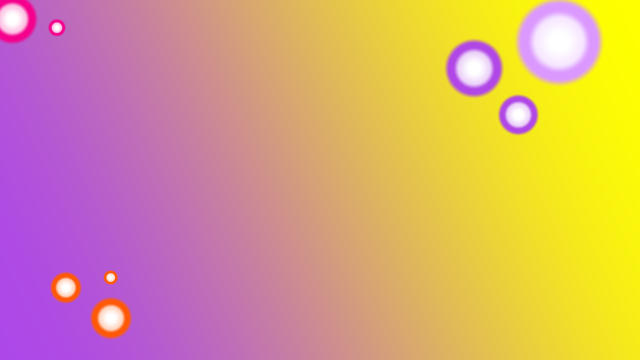
Give the GLSL for this background, as a WebGL 2 fragment shader.

```glsl
#version 300 es
precision highp float;
// Soft ringed bubbles over a slanted violet-to-yellow gradient.
// The gradient is eased along a tilted axis that spans the canvas corners;
// each bubble is a radial profile: white core, tinted rim, feathered edge.

uniform vec2 u_resolution;
out vec4 outColor;

const vec3 VIOLET = vec3(0.68, 0.28, 0.91);
const vec3 YELLOW = vec3(1.0, 1.0, 0.0);
const float TILT = radians(25.0);

// Rim colours: pink, lilac, purple, orange
const vec3 RIMS[4] = vec3[4](
  vec3(0.96, 0.0, 0.55), vec3(0.86, 0.60, 1.0),
  vec3(0.69, 0.28, 0.90), vec3(1.0, 0.35, 0.03));

// Bubbles: centre as a fraction of the canvas, radius in heights, rim index
const int BUBBLE_COUNT = 8;
const vec4 BUBBLES[BUBBLE_COUNT] = vec4[BUBBLE_COUNT](
  vec4(0.0195, 0.947, 0.069, 0), vec4(0.0890, 0.923, 0.0235, 0),
  vec4(0.8737, 0.884, 0.122, 1), vec4(0.7410, 0.810, 0.081, 2),
  vec4(0.8100, 0.681, 0.056, 2), vec4(0.1030, 0.201, 0.043, 3),
  vec4(0.1735, 0.116, 0.0575, 3), vec4(0.1730, 0.229, 0.0195, 3));

// Eased position along a tilted axis, 0 to 1 between opposite corners
float slantedRamp(vec2 p, vec2 size, float angle) {
  vec2 axis = vec2(cos(angle), sin(angle));
  return smoothstep(0.0, 1.0, dot(p, axis) / dot(size, axis));
}

// Blend one bubble over a base colour
vec3 addBubble(vec3 base, vec2 offset, float radius, vec3 rim, float pixel) {
  float d = length(offset) / radius;
  float feather = pixel / radius;
  float tint = 0.25 * smoothstep(0.15, 0.60, d)
             + 0.75 * smoothstep(0.52, 0.73, d);
  float cover = 1.0 - smoothstep(0.85, 1.04 + 0.5 * feather, d);
  return mix(base, mix(vec3(1.0), rim, tint), cover);
}

void main() {
  float pixel = 1.0 / u_resolution.y;
  vec2 size = u_resolution * pixel;
  vec2 p = gl_FragCoord.xy * pixel;

  vec3 color = mix(VIOLET, YELLOW, slantedRamp(p, size, TILT));
  for (int i = 0; i < BUBBLE_COUNT; i++) {
    vec4 b = BUBBLES[i];
    color = addBubble(color, p - b.xy * size, b.z, RIMS[int(b.w)], pixel);
  }
  outColor = vec4(color, 1.0);
}
```
